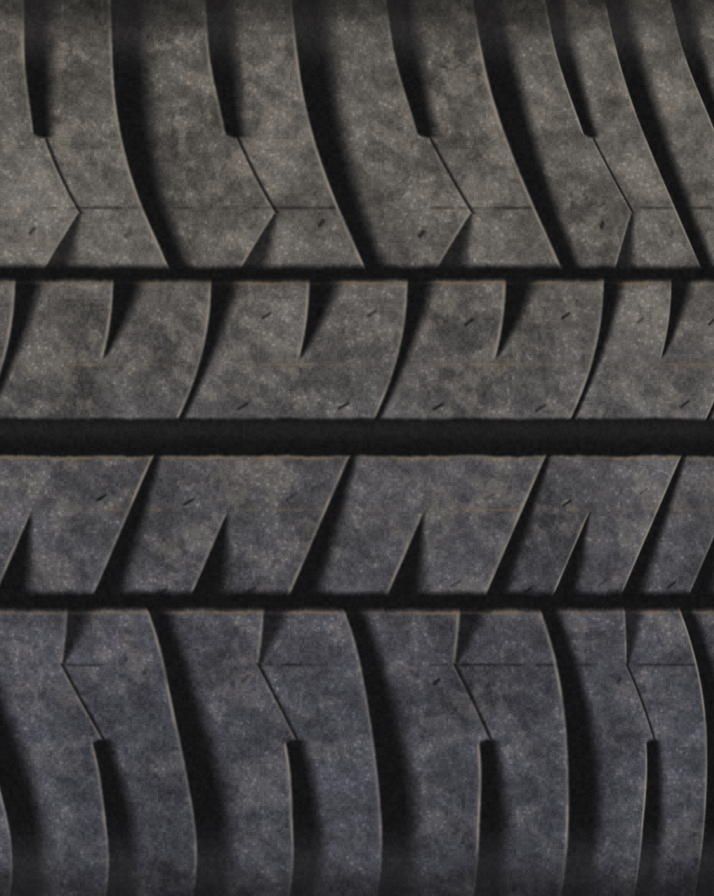
Write a Shadertoy shader that draws this texture.

```glsl
// Worn tyre tread: slanted grooves and sipes in four ribs split by three straight channels.

const float PITCH = 0.219;  // tread repeat, in canvas heights
const float SOFT = 0.0022;  // edge softness
const vec3 WARM = vec3(0.365, 0.35, 0.33);
const vec3 COOL = vec3(0.275, 0.275, 0.305);
const vec3 DUST = vec3(0.49, 0.46, 0.42);
const vec3 LIP = vec3(0.48, 0.40, 0.30);
const vec3 DEEP = vec3(0.08, 0.08, 0.085);
const vec3 WALL = vec3(0.20, 0.19, 0.20);

float hash(vec2 p) {
  p = fract(p * vec2(0.1031, 0.1137));
  p += dot(p, p.yx + 33.3);
  return fract((p.x + p.y) * p.x * 17.3);
}

// Distance to the nearest scattered point
float cellular(vec2 p) {
  float nearest = 2.0;
  for (int k = 0; k < 9; k++) {
    vec2 c = floor(p) + vec2(k % 3 - 1, k / 3 - 1);
    nearest = min(nearest, length(p - c - vec2(hash(c + 7.0), hash(c + 51.0))));
  }
  return nearest;
}

float sines(vec2 p) {
  float sum = 0.0, amp = 0.5;
  for (int i = 0; i < 4; i++) {
    sum += amp * sin(p.x + 1.7 * sin(p.y)) * sin(p.y + 1.3 * sin(p.x * 0.8));
    p = mat2(1.5, 1.2, -1.2, 1.5) * p + 2.3;
    amp *= 0.7;
  }
  return sum;
}

float band(float v, float lo, float hi, float soft) {
  return smoothstep(lo - soft, lo + soft, v) * smoothstep(hi + soft, hi - soft, v);
}

float line(float v, float width) { return exp(-v * v / (width * width)); }

// Repeat index: the pitch shortens right of the anchor
float treadPhase(float x, float pitch) { return x / (x < 0.0 ? pitch : pitch * 0.69); }

float nearestRepeat(float phase) { return (fract(phase + 0.5) - 0.5) * PITCH; }

// Groove: x = darkness with a sloping right wall, y = bright left rim
vec2 cut(float x, float left, float right) {
  float foot = mix(left, right, 0.5) - SOFT;
  float dark = smoothstep(left - SOFT, left + SOFT, x) * (1.0 - smoothstep(foot, right + SOFT, x));
  return vec2(dark, line(x - left + 0.002, 0.0024));
}

// Wide grooves alternating with slot, thin sipe and spike; depth grows outward
vec2 shoulder(float phase, float depth, float side) {
  float a = nearestRepeat(phase), b = nearestRepeat(phase + 0.5);
  float wide = mix(0.015, 0.027, smoothstep(0.0, 0.22, depth));
  vec2 marks = cut(a, -wide, wide);
  float slot = mix(0.014, 0.022, smoothstep(0.143, 0.25, depth));
  float slotEnd = 0.143 + 20.0 * b * b;
  marks = max(marks, cut(b, -slot, slot) * smoothstep(-0.003, 0.003, depth - slotEnd));
  float bend = side * 0.253 * (0.143 - depth);
  vec2 sipe = cut(b, bend - 0.002, bend + 0.002) * vec2(1.0, 0.5);
  marks = max(marks, sipe * band(depth, 0.058, 0.145, 0.002));
  float rise = depth / 0.06;
  float inner = side * mix(-0.004, 0.022, rise), outer = side * mix(-0.042, 0.019, rise);
  vec2 spike = cut(b, min(inner, outer), max(inner, outer));
  return max(marks, 0.8 * spike * (1.0 - smoothstep(0.057, 0.062, depth)));
}

// Long sipes alternating with short tapered ones
vec2 rib(float phase, float longWidth, float shortWidth) {
  vec2 shortCut = cut(nearestRepeat(phase + 0.5), 0.0, shortWidth);
  return max(cut(nearestRepeat(phase), 0.0, longWidth), shortCut * smoothstep(0.0, 0.006, shortWidth));
}

// Faint slanted nick, up to one per half repeat
float nick(float phase, float y, float row) {
  vec2 id = vec2(floor(phase * 2.0), row * 40.0), dir = vec2(0.8, -0.6);
  vec2 q = vec2((fract(phase * 2.0) - 0.62) * PITCH * 0.5, y - row);
  q += 0.014 * (vec2(hash(id + 3.0), hash(id + 19.0)) - 0.5);
  float stroke = line(length(q - clamp(dot(q, dir), -0.004, 0.004) * dir), 0.0022);
  return stroke * smoothstep(0.1, 0.7, hash(id));
}

void mainImage(out vec4 fragColor, in vec2 fragCoord) {
  vec2 p = fragCoord / iResolution.y, marks;
  float x = p.x, y = 1.0 - p.y, phase;  // y runs down from the top

  // Four ribs, each with its own slant
  if (y < 0.306) {
    phase = treadPhase(x - 0.553 - 0.16 * y - 0.46 * y * y, mix(0.201, PITCH, smoothstep(-0.05, 0.25, y)));
    marks = shoulder(phase, 0.297 - y, 1.0);
  } else if (y < 0.488) {
    float s = (y - 0.315) / 0.151;
    phase = treadPhase(x - 0.674 + 0.036 * s * s, PITCH);
    marks = rib(phase, 0.009 + 0.032 * (1.0 - s) * (1.0 - s), 0.045 * (1.0 - s / 0.6));
  } else if (y < 0.671) {
    float s = (y - 0.51) / 0.151;
    phase = treadPhase(x - 0.609 + 0.065 * s, PITCH);
    marks = rib(phase, 0.011 + 0.033 * s, 0.05 * smoothstep(0.3, 1.1, s) * smoothstep(0.36, 0.42, s));
  } else {
    float t = 0.898 - y;
    phase = treadPhase(x - 0.661 + 0.9 * t * t, mix(PITCH, 0.205, smoothstep(0.75, 1.0, y)));
    marks = shoulder(phase, y - 0.682, -1.0);
  }

  // Rubber with stains, dust blotches, specks and grain
  float stain = sines(p * 17.0), blotch = sines(p * 74.0 + 9.0);
  float tint = hash(floor(vec2(phase * 2.0, y * 6.0))) - 0.5;
  vec3 color = mix(WARM, COOL, smoothstep(0.15, 0.85, y));
  color *= 1.0 + 0.2 * stain + 0.16 * blotch + 0.12 * tint;
  float dust = smoothstep(0.05, 0.6, 0.6 * blotch + sines(p * 27.0 + 5.0));
  color = mix(color, DUST, 0.5 * dust * (1.0 - 0.75 * y));
  color += 0.07 * smoothstep(0.35, 0.05, cellular(p * 110.0)) * smoothstep(-0.1, 0.5, blotch + 0.5 * stain);
  float grain = hash(floor(p * 380.0)) + hash(floor(p * 210.0) + 40.0) - 1.0;
  color += 0.045 * grain;

  // Broken mould seams and nicks
  float wear = smoothstep(-0.35, 0.45, sines(p * vec2(31, 20) + 2.0));
  color *= 1.0 - 0.35 * wear * (line(y - 0.232, 0.002) + line(y - 0.742, 0.002));
  color = mix(color, LIP, 0.4 * wear * (line(y - 0.407, 0.002) + line(y - 0.569, 0.002)));
  for (int i = 0; i < 6; i++) color *= 1.0 - 0.55 * nick(phase, y, 0.255 + 0.1 * float(i));

  // Slanted grooves, paler toward the outer edges
  float rim = abs(y - 0.5), edge = smoothstep(0.41, 0.5, rim);
  color = mix(color, DUST * 1.12, (0.3 + 0.45 * wear) * marks.y * (1.0 - 0.7 * edge));
  vec3 hollow = mix(DEEP, WALL, 0.75 * edge) + 0.02 * grain;
  color = mix(color, hollow, marks.x * (1.0 - 0.25 * edge));
  color *= 1.0 - 0.4 * smoothstep(0.45, 0.5, rim);

  // Straight channels and their worn lips
  float v = y + 0.0015 * sines(p * vec2(60, 9));
  float channels = band(v, 0.297, 0.314, 0.005) + band(v, 0.467, 0.509, 0.003) + band(v, 0.661, 0.681, 0.005);
  color = mix(color, DEEP + 0.045 * line(y - 0.48, 0.012) + 0.02 * grain, channels);
  float lips = line(v - 0.316, 0.002) + line(v - 0.511, 0.002) + line(v - 0.684, 0.002);
  color = mix(color, LIP, (0.3 + 0.35 * wear) * lips * (1.0 - 0.85 * marks.x));
  fragColor = vec4(clamp(color, 0.0, 1.0), 1.0);
}
```
